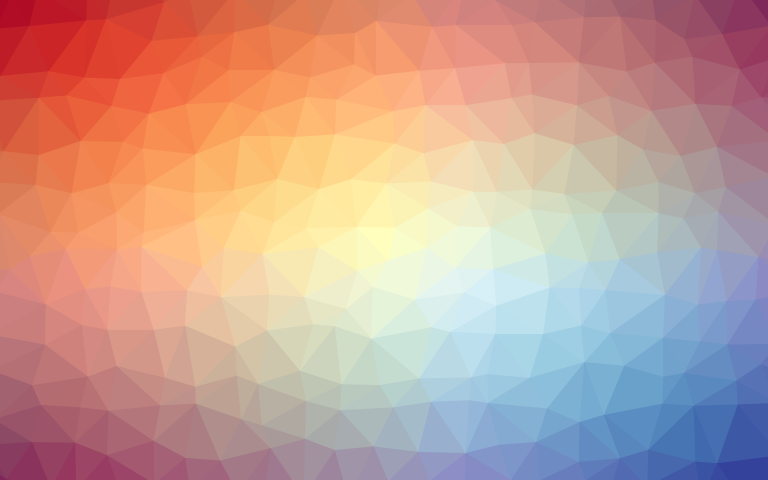
This background is drawn by a Shadertoy shader. Its source:

```glsl
const float CELL = 0.08;                  // mesh spacing, in canvas heights
const vec2 MESH_OFFSET = vec2(0.0, 0.75); // mesh shift, in cells
const float JITTER = 0.66;                // full range of vertex scatter, in cells
const float AXIS_BLEND = 0.5;             // share of the vertical ramp

const vec3 CRIMSON    = vec3(0.647, 0.000, 0.149);
const vec3 RED        = vec3(0.843, 0.188, 0.153);
const vec3 VERMILION  = vec3(0.957, 0.427, 0.263);
const vec3 ORANGE     = vec3(0.992, 0.682, 0.380);
const vec3 SAND       = vec3(0.996, 0.878, 0.565);
const vec3 CREAM      = vec3(1.000, 1.000, 0.749);
const vec3 ICE        = vec3(0.878, 0.953, 0.973);
const vec3 SKY        = vec3(0.671, 0.851, 0.914);
const vec3 AZURE      = vec3(0.455, 0.678, 0.820);
const vec3 COBALT     = vec3(0.271, 0.459, 0.706);
const vec3 INDIGO     = vec3(0.192, 0.212, 0.584);

const mat3 RGB_TO_XYZ = mat3(
    0.4124, 0.2126, 0.0193,
    0.3576, 0.7152, 0.1192,
    0.1805, 0.0722, 0.9505);
const mat3 XYZ_TO_RGB = mat3(
    3.2406, -0.9689, 0.0557,
    -1.5372, 1.8758, -0.2040,
    -0.4986, 0.0415, 1.0570);

// Cube-root XYZ blends the same way as Lab
vec3 toPerceptual(vec3 rgb) {
    return pow(RGB_TO_XYZ * (rgb * rgb), vec3(1.0 / 3.0));
}

vec3 fromPerceptual(vec3 c) {
    return sqrt(clamp(XYZ_TO_RGB * (c * c * c), 0.0, 1.0));
}

float stepTo(float s, float stop) {
    return clamp(s - stop, 0.0, 1.0);
}

// Red through cream to blue
vec3 ramp(float t) {
    float s = t * 10.0;
    vec3 c = mix(CRIMSON, RED, stepTo(s, 0.0));
    c = mix(c, VERMILION, stepTo(s, 1.0));
    c = mix(c, ORANGE, stepTo(s, 2.0));
    c = mix(c, SAND, stepTo(s, 3.0));
    c = mix(c, CREAM, stepTo(s, 4.0));
    c = mix(c, ICE, stepTo(s, 5.0));
    c = mix(c, SKY, stepTo(s, 6.0));
    c = mix(c, AZURE, stepTo(s, 7.0));
    c = mix(c, COBALT, stepTo(s, 8.0));
    return mix(c, INDIGO, stepTo(s, 9.0));
}

// Horizontal ramp blended with a top-to-bottom ramp
vec3 facetColor(vec2 center) {
    vec2 uv = (center + MESH_OFFSET) * CELL;
    uv.x *= iResolution.y / iResolution.x;
    vec3 across = toPerceptual(ramp(uv.x));
    vec3 down = toPerceptual(ramp(1.0 - uv.y));
    return fromPerceptual(mix(across, down, AXIS_BLEND));
}

vec2 vertex(vec2 id) {
    float seed = dot(id, vec2(127.1, 311.7));
    vec2 random = fract(sin(vec2(seed, seed + 74.7)) * 43758.5453);
    return id + JITTER * (random - 0.5);
}

float cross2(vec2 a, vec2 b) {
    return a.x * b.y - a.y * b.x;
}

float edgeDistance(vec2 p, vec2 a, vec2 b) {
    return cross2(b - a, p - a) * inversesqrt(dot(b - a, b - a));
}

// Keeps the two closest facets as (center, inside distance)
void addFacet(inout vec3 first, inout vec3 second, vec2 p, vec2 a, vec2 b, vec2 c) {
    float inside = min(edgeDistance(p, a, b),
                       min(edgeDistance(p, b, c), edgeDistance(p, c, a)));
    vec3 facet = vec3((a + b + c) / 3.0, inside);
    if (inside > first.z) {
        second = first;
        first = facet;
    } else if (inside > second.z) {
        second = facet;
    }
}

void mainImage(out vec4 fragColor, in vec2 fragCoord) {
    float pixel = 1.0 / (iResolution.y * CELL);
    vec2 p = fragCoord * pixel - MESH_OFFSET;
    vec2 base = floor(p - 0.5);
    vec3 first = vec3(p, -9.0);
    vec3 second = first;

    // The four cells that can reach this point
    for (int i = 0; i < 4; i++) {
        vec2 id = base + vec2(i % 2, i / 2);
        vec2 a = vertex(id);
        vec2 b = vertex(id + vec2(1.0, 0.0));
        vec2 c = vertex(id + vec2(1.0, 1.0));
        vec2 d = vertex(id + vec2(0.0, 1.0));

        // Delaunay choice: sine of the angles at b and d added together
        float angleSum = cross2(c - b, a - b) * dot(a - d, c - d)
                       + dot(c - b, a - b) * cross2(a - d, c - d);
        bool splitAC = angleSum >= 0.0;
        addFacet(first, second, p, a, b, splitAC ? c : d);
        addFacet(first, second, p, splitAC ? a : b, c, d);
    }

    // Smooth the shared edge
    float coverage = clamp(0.5 + first.z / pixel, 0.5, 1.0);
    vec3 color = facetColor(first.xy);
    if (coverage < 1.0) color = mix(facetColor(second.xy), color, coverage);
    fragColor = vec4(color, 1.0);
}
```
